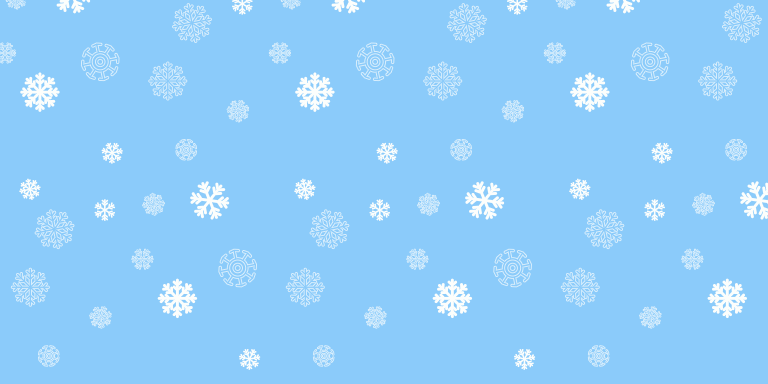
This pattern is drawn by a WebGL 2 fragment shader. Its source:

```glsl
#version 300 es
precision highp float;

uniform vec2 u_resolution;
out vec4 fragColor;

// Lengths are fractions of the canvas height
const vec3 SKY = vec3(0.545, 0.797, 0.98);
const vec3 SNOW = vec3(0.99, 0.995, 0.99);
const vec2 PERIOD = vec2(0.716, 0.537);
const float ROW_SHIFT = 0.5;      // sideways step per row, in periods
const float STROKE = 0.0012;      // half width of outlines
const float LACE_OPACITY = 0.72;

// Proportions of a flake of radius 1
const float SOLID_ARM = 0.075;
const float LACE_ARM = 0.06;
const float HUB = 0.17;
const float BRANCH_SPAN = 1.8;    // branch length times arm count
const float BRANCH_ANGLE = 0.84;

// Flake order: solid, then outlined, then capped outlines
const int FLAKES = 12;
const int FIRST_LACE = 5;
const int FIRST_CAPPED = 10;

const vec2 CENTRE[FLAKES] = vec2[](
    vec2(0.104, 0.760), vec2(0.292, 0.602), vec2(0.078, 0.507),
    vec2(0.273, 0.453), vec2(0.546, 0.478), vec2(0.500, 0.940),
    vec2(0.437, 0.789), vec2(0.620, 0.711), vec2(0.400, 0.468),
    vec2(0.729, 0.862), vec2(0.261, 0.839), vec2(0.485, 0.610));

// Radius, number of arms, turn in radians
const vec3 FORM[FLAKES] = vec3[](
    vec3(0.051, 8.0, 0.00), vec3(0.028, 7.0, 0.20), vec3(0.028, 8.0, 0.20),
    vec3(0.028, 6.0, 0.52), vec3(0.051, 6.0, -0.14), vec3(0.052, 8.0, 0.20),
    vec3(0.050, 8.0, 0.00), vec3(0.029, 7.0, 0.30), vec3(0.029, 8.0, 0.10),
    vec3(0.028, 6.0, 0.00), vec3(0.052, 8.0, 0.20), vec3(0.029, 8.0, 0.39));

float segment(vec2 p, vec2 a, vec2 b) {
    vec2 ab = b - a;
    return length(p - a - ab * clamp(dot(p - a, ab) / dot(ab, ab), 0.0, 1.0));
}

// Offset to the nearest copy on the half-shifted lattice
vec2 nearestCopy(vec2 p) {
    float row = round(p.y / PERIOD.y);
    p -= row * vec2(ROW_SHIFT * PERIOD.x, PERIOD.y);
    p.x -= PERIOD.x * round(p.x / PERIOD.x);
    return p;
}

// Fold all arms onto the upper half of the one along +x
vec2 foldArms(vec2 p, float arms, float turn) {
    float sector = 6.28319 / arms;
    float angle = atan(p.y, p.x) - turn;
    angle = abs(angle - sector * round(angle / sector));
    return length(p) * vec2(cos(angle), sin(angle));
}

// Stem with two pairs of slanted branches
float branchedArm(vec2 p, float arms) {
    vec2 branch = BRANCH_SPAN / arms * vec2(cos(BRANCH_ANGLE), sin(BRANCH_ANGLE));
    float d = segment(p, vec2(0.0), vec2(0.93, 0.0));
    for (int k = 0; k < 2; k++) {
        vec2 root = vec2(0.43 + 0.25 * float(k), 0.0);
        d = min(d, segment(p, root, root + branch));
    }
    return d;
}

// Ring with short stems that end in crossbars
float cappedArm(vec2 p) {
    float d = min(abs(length(p) - 0.46), abs(length(p) - 0.18));
    d = min(d, segment(p, vec2(0.46, 0.0), vec2(0.88, 0.0)));
    return min(d, segment(p, vec2(0.90, 0.0), vec2(0.85, 0.20)));
}

float coverage(float d, float pixel) {
    return clamp(0.5 - d / pixel, 0.0, 1.0);
}

void main() {
    float pixel = 1.0 / u_resolution.y;
    vec2 p = gl_FragCoord.xy * pixel;
    float snow = 0.0;

    for (int i = 0; i < FLAKES; i++) {
        float radius = FORM[i].x;
        vec2 q = nearestCopy(p - CENTRE[i]) / radius;
        if (dot(q, q) > 2.0) continue;
        q = foldArms(q, FORM[i].y, FORM[i].z);

        float d = i < FIRST_CAPPED ? branchedArm(q, FORM[i].y) : cappedArm(q);
        if (i < FIRST_LACE) {
            d = min(d - SOLID_ARM, length(q) - HUB);
            snow = max(snow, coverage(d * radius, pixel));
        } else {
            d = abs(d - LACE_ARM) * radius - STROKE;
            snow = max(snow, LACE_OPACITY * coverage(d, pixel));
        }
    }

    fragColor = vec4(mix(SKY, SNOW, snow), 1.0);
}
```
